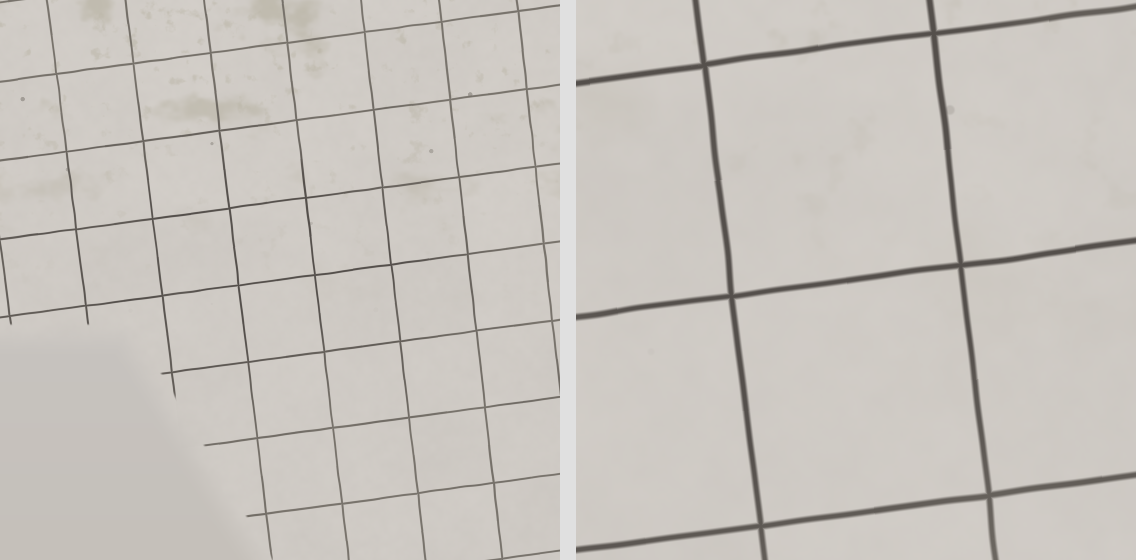
Left: the whole. Right: its middle third, enlarged.
A Shadertoy shader for this texture:

```glsl
// Pale square tiles with thin dark grout, tilted and in slight perspective.
// A projective grid gives the joints, noise adds wear and stains, and a
// smooth, jointless patch cut by two edges fills the lower left corner.

#define GRID_ORIGIN vec2(0.5625, 0.5091)   // one joint crossing
#define STEP_ACROSS vec2(0.1363, 0.0185)   // one tile to the right
#define STEP_DOWN   vec2(0.0163, -0.1372)  // one tile downwards
#define PERSPECTIVE 0.0027                 // shrink per row
#define JOINT_HALF  0.0018
#define JOINT_SOFT  0.0012
#define TILE_COLOR  vec3(0.812, 0.794, 0.772)
#define PATCH_COLOR vec3(0.778, 0.763, 0.748)
#define JOINT_LIGHT vec3(0.450, 0.430, 0.400)
#define JOINT_DARK  vec3(0.300, 0.280, 0.265)
#define STAIN_COLOR vec3(0.700, 0.680, 0.610)

float hash(vec2 p) {
    vec3 q = fract(p.xyx * 0.1031);
    q += dot(q, q.yzx + 33.33);
    return fract((q.x + q.y) * q.z);
}

float noise(vec2 p) {
    vec2 cell = floor(p), f = fract(p);
    f = f * f * (3.0 - 2.0 * f);
    float low = mix(hash(cell), hash(cell + vec2(1, 0)), f.x);
    float high = mix(hash(cell + vec2(0, 1)), hash(cell + vec2(1, 1)), f.x);
    return mix(low, high, f.y);
}

float fbm(vec2 p) {
    float sum = 0.0, weight = 0.5;
    for (int i = 0; i < 4; i++) {
        sum += weight * noise(p);
        p = p * 2.03 + 17.1;
        weight *= 0.5;
    }
    return sum / 0.9375;
}

// Canvas position to tile coordinates: column, row.
vec2 tileCoords(vec2 p) {
    vec2 g = inverse(mat2(STEP_ACROSS, STEP_DOWN)) * (p - GRID_ORIGIN);
    return g / (1.0 - PERSPECTIVE * g.y);
}

// Signed distance to the patch, negative inside.
float patchDistance(vec2 p) {
    float slanted = (p.x - 0.2878 - (0.3333 - p.y) * 0.597) * 0.8586;
    return max(p.y - 0.4206, slanted);
}

// Coverage of the joints, with small shifts and width changes per segment.
float jointMask(vec2 g, float pixel) {
    vec2 line = floor(g + 0.5), along = floor(g.yx);
    vec2 wobble = vec2(noise(vec2(g.y * 5.0, line.x * 7.3 + 40.0)),
                       noise(vec2(g.x * 5.0, line.y * 7.3 + 90.0))) - 0.5;
    vec2 kink = vec2(hash(vec2(line.x, along.x) + 50.0),
                     hash(vec2(line.y, along.y) + 80.0)) - 0.5;
    vec2 dist = abs(g - line + wobble * 0.009 + kink * 0.006) * length(STEP_DOWN);
    vec2 halfWidth = JOINT_HALF * (1.0 + 0.25 * kink.yx);
    float soft = max(JOINT_SOFT, 0.7 * pixel);
    vec2 cover = 1.0 - smoothstep(halfWidth - soft, halfWidth + soft, dist);
    return max(cover.x, cover.y);
}

// Sparse dark dots, one chance per cell of a jittered lattice.
float speckMask(vec2 p, float pixel) {
    vec2 q = p * 14.0, cell = floor(q);
    vec2 center = 0.2 + 0.6 * vec2(hash(cell + 3.1), hash(cell + 8.7));
    float radius = mix(0.015, 0.06, hash(cell + 21.0));
    float soft = max(0.025, 14.0 * pixel);
    float dot_ = 1.0 - smoothstep(radius, radius + soft, length(fract(q) - center));
    return dot_ * step(0.93, hash(cell + 60.0));
}

void mainImage(out vec4 fragColor, in vec2 fragCoord) {
    vec2 p = fragCoord / iResolution.xy;
    float pixel = 1.0 / min(iResolution.x, iResolution.y);
    vec2 g = tileCoords(p);
    float edge = patchDistance(p);

    // Tile faces: soft light falloff, cloudy tone and fine grain
    vec3 color = TILE_COLOR + 0.012 * (p.y - 0.55);
    color += 0.020 * (fbm(p * 9.0) - 0.5) + 0.016 * (fbm(p * 70.0) - 0.5);
    color += 0.008 * (hash(floor(g) + 30.0) - 0.5);

    // Stains and specks, mostly in the upper part
    float height = smoothstep(0.35, 0.95, p.y);
    float stain = smoothstep(0.60, 0.85, fbm(p * vec2(11.0, 15.0) + 5.0));
    color = mix(color, STAIN_COLOR, 0.55 * stain * height);
    float smudge = smoothstep(0.66, 0.85, fbm(p * 42.0 + 9.0));
    color = mix(color, STAIN_COLOR, 0.4 * smudge * height);
    color = mix(color, JOINT_LIGHT, 0.55 * speckMask(p, pixel) * height);

    // Joints, darkest around the middle left
    float focus = 1.0 - smoothstep(0.1, 0.5, length((p - vec2(0.4, 0.53)) * vec2(0.7, 1.3)));
    float tone = focus + 0.5 * (noise(g * 1.7 + 12.0) - 0.5);
    vec3 jointColor = mix(JOINT_LIGHT, JOINT_DARK, clamp(tone, 0.0, 1.0));
    float joints = jointMask(g, pixel) * smoothstep(-0.003, 0.003, edge);
    color = mix(color, jointColor, 0.94 * joints);

    // Smooth patch, fading in from its edges and warmer at the bottom
    vec3 patchColor = PATCH_COLOR - vec3(0.006, 0.010, 0.020) * (1.0 - p.y / 0.42);
    color = mix(color, patchColor, 1.0 - smoothstep(-0.06, 0.005, edge));

    fragColor = vec4(color, 1.0);
}
```
